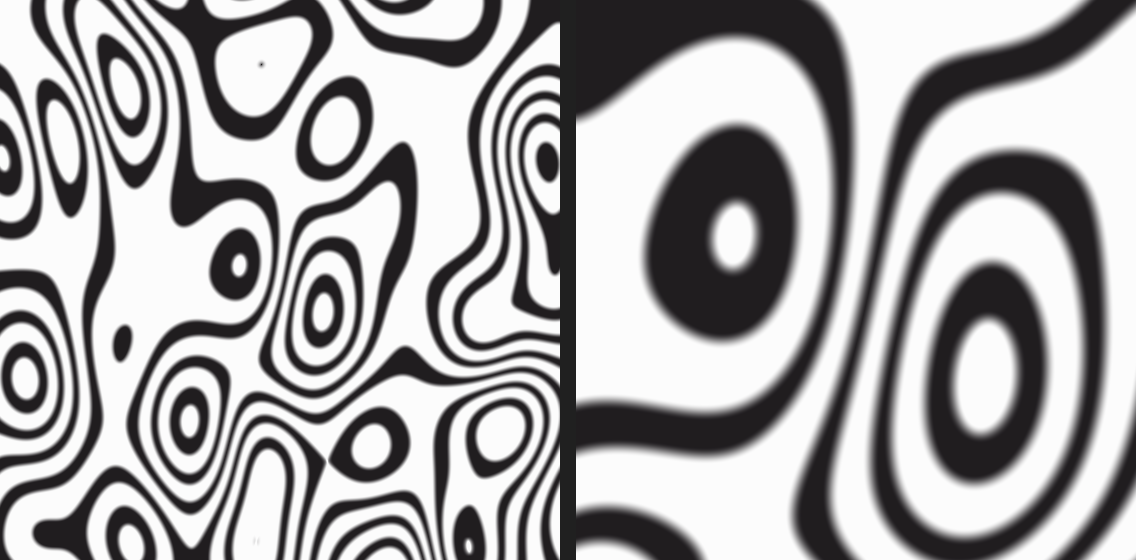
Left: the whole. Right: its middle third, enlarged.
Write a Shadertoy shader that draws this pattern.

```glsl
// Black and white marbled contour bands flowing around tall, leaning eyes.

const vec3 INK = vec3(0.125, 0.113, 0.123);
const vec3 PAPER = vec3(0.988);

const vec2 CELLS = vec2(7.4, 4.7);      // bump cells across the canvas
const vec2 FIELD_OFFSET = vec2(23.0, 41.0);
const float LEAN = 0.13;                // tilt of the eyes, in radians
const float RELIEF = 3.6;               // height of the bumps, in bands
const float FALLOFF = 2.5;              // tightness of each bump
const float INK_SHARE = 0.385;          // dark part of one band period
const float EDGE = 0.005;               // half width of a soft edge

// Three random values in 0..1 for a cell
vec3 hash32(vec2 p) {
    vec3 q = fract(p.xyx * vec3(0.1031, 0.1030, 0.0973));
    q += dot(q, q.yxz + 33.33);
    return fract((q.xxy + q.yzz) * q.zyx);
}

// Sum of scattered hills and hollows: height in x, gradient in yz
vec3 bumpField(vec2 p, float falloff, float relief) {
    vec2 cell = floor(p);
    vec3 field = vec3(0.0);
    for (int j = -2; j <= 2; j++) {
        for (int i = -2; i <= 2; i++) {
            vec2 id = cell + vec2(i, j);
            vec3 rnd = hash32(id);
            vec2 d = p - id - rnd.xy;
            float amplitude = relief * (2.0 * rnd.z - 1.0);
            float bump = amplitude * exp(-falloff * dot(d, d));
            field += bump * vec3(1.0, -2.0 * falloff * d);
        }
    }
    return field;
}

// Leaning, stretched frame in which the bumps are round
mat2 leaningFrame(vec2 scale, float angle) {
    float c = cos(angle), s = sin(angle);
    return mat2(scale.x * c, -scale.y * s, scale.x * s, scale.y * c);
}

// 0 inside the dark bands, 1 between them, with an even soft edge
float bands(float height, float slope, float share, float edge) {
    float fromBandCentre = abs(fract(height) - 0.5);
    float dist = (fromBandCentre - 0.5 * share) / max(slope, 0.001);
    return smoothstep(-edge, edge, dist);
}

void mainImage(out vec4 fragColor, in vec2 fragCoord) {
    vec2 uv = fragCoord / iResolution.y;
    mat2 frame = leaningFrame(CELLS, LEAN);
    vec3 field = bumpField(frame * uv + FIELD_OFFSET, FALLOFF, RELIEF);

    // Chain rule brings the gradient back to canvas units
    float slope = length(field.yz * frame);
    float light = bands(field.x, slope, INK_SHARE, EDGE);
    fragColor = vec4(mix(INK, PAPER, light), 1.0);
}
```
